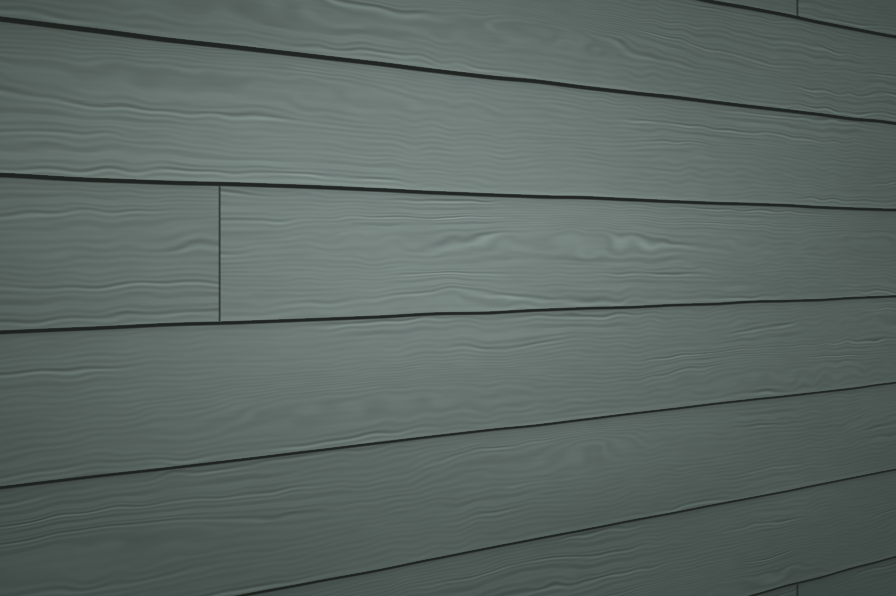
Reproduce this texture procedurally as a WebGL 1 fragment shader.

```glsl
precision highp float;
// Weathered grey-green lap siding with embossed wood grain, receding to the right.

#define BOARD_LEFT 0.262     // board height at the left edge
#define BOARD_RIGHT 0.1455   // board height at the right edge
#define SEAM_LEFT 0.553      // depth of the reference seam, left
#define SEAM_RIGHT 0.496     // depth of the reference seam, right
#define BOARD_LENGTH 48.0    // in board heights
#define JOINT_START 1.575    // first butt joint, in board heights
#define GRAIN_LINES 23.0     // grain lines per board
#define GRAIN_DEPTH 0.085
#define LIGHT_CENTRE vec2(0.45, 0.62)
#define LIGHT_FALLOFF 3.5

uniform vec2 u_resolution;

const vec3 PAINT_DARK = vec3(0.220, 0.260, 0.245);
const vec3 PAINT_LIGHT = vec3(0.470, 0.522, 0.507);
const vec3 SHADOW = vec3(0.095, 0.110, 0.100);

float hash(vec2 p) {
  return fract(sin(dot(p, vec2(12.99, 78.23))) * 43758.5);
}

float valueNoise(vec2 p) {
  vec2 i = floor(p), f = fract(p);
  f = f * f * (3.0 - 2.0 * f);
  return mix(mix(hash(i), hash(i + vec2(1, 0)), f.x),
             mix(hash(i + vec2(0, 1)), hash(i + vec2(1, 1)), f.x), f.y);
}

// Elongated swells, one per cell along the board, that bend grain into loops.
float cathedral(vec2 q, float board) {
  float cell = floor(q.x / 4.5), sum = 0.0;
  for (int k = -1; k <= 1; k++) {
    vec2 id = vec2(cell + float(k), board);
    vec2 centre = vec2((id.x + hash(id)) * 4.5, mix(0.15, 0.85, hash(id + 7.3)));
    vec2 d = (q - centre) / vec2(1.3 + hash(id + 2.1), 0.16);
    sum += mix(2.0, 6.0, hash(id + 4.7)) * exp(-dot(d, d));
  }
  return sum;
}

// Embossed relief: fine grooves plus sparse bold ridges, lit from above.
float grain(vec2 q, float board, float pixel) {
  vec2 s = q + vec2(board * 13.7, board * 5.3);
  float phase = q.y * GRAIN_LINES + cathedral(q, board)
              + 1.6 * valueNoise(s * vec2(1.3, 4.0))
              + 0.6 * valueNoise(s * vec2(5.0, 12.0))
              + 0.15 * sin(s.x * 9.0 + 3.0 * sin(s.x * 2.3));
  float angle = 6.2832 * phase;
  float patchy = valueNoise(s * vec2(0.8, 5.0) + 31.0);
  float broken = valueNoise(s * vec2(3.0, 22.0) + 11.0);

  float fineFade = 1.0 - smoothstep(0.22, 0.60, GRAIN_LINES * pixel);
  float fine = sin(angle) * (0.25 + 0.75 * broken) * fineFade;

  float b = sin(angle * 0.4), c = sin(angle * 0.4 + 0.9);
  float bold = pow(0.5 + 0.5 * b, 5.0) - pow(0.5 + 0.5 * c, 5.0);
  bold *= smoothstep(0.45, 0.8, patchy) * (0.4 + broken);

  float streak = valueNoise(s * vec2(4.0, 45.0)) - 0.5;
  return 0.55 * fine * (0.5 + patchy) + 1.5 * bold + 0.5 * streak;
}

void main() {
  vec2 p = gl_FragCoord.xy / u_resolution;

  // Wall coordinates: board heights along and down the wall.
  float size = mix(BOARD_LEFT, BOARD_RIGHT, p.x);
  float along = 1.5 * p.x / size;
  float alongRate = 1.5 * BOARD_LEFT / (size * size);
  float down = (1.0 - p.y - mix(SEAM_LEFT, SEAM_RIGHT, p.x)) / size;
  down += 0.012 * (valueNoise(vec2(along * 1.7, floor(down + 0.5))) - 0.5);
  float row = floor(down);
  float pixel = 1.0 / (u_resolution.y * size);

  // Staggered butt joints repeat every seven rows.
  float offset = mod(JOINT_START + (row + 1.0) * BOARD_LENGTH * 2.0 / 7.0, BOARD_LENGTH);
  float fromJoint = along - offset;
  float board = row + 17.0 * floor(fromJoint / BOARD_LENGTH);
  float jointDist = abs(mod(fromJoint + 0.5 * BOARD_LENGTH, BOARD_LENGTH)
                        - 0.5 * BOARD_LENGTH) / alongRate;
  float joint = 1.0 - smoothstep(0.0002, 0.0008 + 1.0 / u_resolution.x, jointDist);

  // Painted surface under a broad soft light.
  vec2 d = p - LIGHT_CENTRE;
  float light = exp(-LIGHT_FALLOFF * dot(d, d));
  light += 0.07 * (hash(vec2(board, 3.0)) - 0.5);
  light += 0.08 * (valueNoise(vec2(along * 0.6, down * 1.5)) - 0.5);
  vec3 color = mix(PAINT_DARK, PAINT_LIGHT, light);
  color *= 1.0 + GRAIN_DEPTH * grain(vec2(along, down - row), board, pixel);

  // Lap seams: pale lip above, dark gap, soft shadow below.
  float nearest = floor(down + 0.5);
  float g = down - nearest;
  float gap = clamp(0.024 - 0.005 * nearest, 0.018, 0.036);
  float lip = smoothstep(-0.05, -0.02, g) * (1.0 - step(0.0, g));
  float seam = smoothstep(-pixel, pixel, g) * (1.0 - smoothstep(gap - pixel, gap + pixel, g));
  float shade = step(0.0, g) * exp(-g * 28.0);
  color *= (1.0 + 0.06 * lip) * (1.0 - 0.25 * shade);
  color = mix(color, SHADOW, max(0.88 * seam, 0.65 * joint));

  gl_FragColor = vec4(color, 1.0);
}
```
